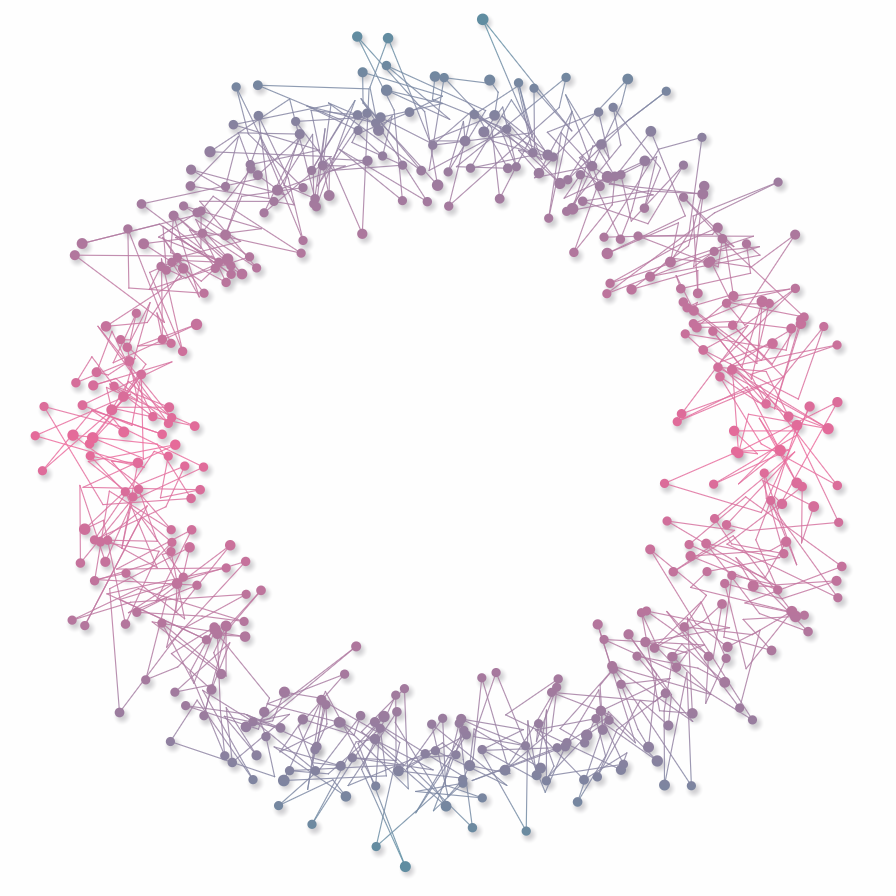
A WebGL 1 fragment shader for this background:

```glsl
precision highp float;
// A ring of scattered dots joined by one thin zigzag thread on near-white.
// Nodes sit at jittered polar positions; each pixel visits only the nodes
// of its own angular window. Colour runs pink to steel blue with height.

#define NODES 400.0
#define WINDOW 16
#define CENTER vec2(-0.003, 0.005)
#define RING_RADIUS 0.365
#define DOT_SPREAD 0.123
#define BEND_SPREAD 0.065
#define ANGLE_JITTER 0.17
#define LINE_HALF_WIDTH 0.00065
#define LINE_OPACITY 0.85
#define SHADOW_OFFSET vec2(0.003, -0.004)

uniform vec2 u_resolution;

const float TAU = 6.283185;
const vec3 PAPER = vec3(0.996);
const vec3 PINK = vec3(0.93, 0.43, 0.62);
const vec3 MAUVE = vec3(0.63, 0.50, 0.64);
const vec3 STEEL = vec3(0.39, 0.57, 0.65);
const vec3 SHADOW = vec3(0.55, 0.54, 0.57);

float hash(float n) {
  return fract(sin(n * 12.9898 + 4.137) * 4375.8545);
}

float signedHash(float n) {
  return hash(n) * 2.0 - 1.0;
}

// Jittered point on the ring; the seed separates dots from bare bends.
vec2 ringPoint(float index, float seed, float spread) {
  float id = mod(index, NODES) + seed;
  float angle = index * TAU / NODES + ANGLE_JITTER * signedHash(id);
  float offset = (signedHash(id + 0.31) + 0.5 * signedHash(id + 0.67)) / 1.5;
  return (RING_RADIUS + spread * offset) * vec2(cos(angle), sin(angle));
}

float segmentDistance(vec2 p, vec2 a, vec2 b) {
  vec2 ab = b - a;
  float t = clamp(dot(p - a, ab) / max(dot(ab, ab), 1e-6), 0.0, 1.0);
  return length(p - a - ab * t);
}

// Antialiased coverage of a signed distance.
float coverage(float d, float pixel) {
  return clamp(0.5 - d / pixel, 0.0, 1.0);
}

float lineCoverage(vec2 p, vec2 a, vec2 b, float pixel) {
  float d = segmentDistance(p, a, b);
  float outer = coverage(d - LINE_HALF_WIDTH, pixel);
  float inner = coverage(d + LINE_HALF_WIDTH, pixel);
  return LINE_OPACITY * (outer - inner);
}

// Vertical gradient, mirrored about the ring centre.
vec3 ringColor(float y) {
  float t = clamp(abs(y) / 0.46, 0.0, 1.0);
  vec3 low = mix(PINK, MAUVE, t / 0.65);
  vec3 high = mix(MAUVE, STEEL, (t - 0.65) / 0.35);
  return t < 0.65 ? low : high;
}

void main() {
  float pixel = 1.0 / min(u_resolution.x, u_resolution.y);
  vec2 p = (gl_FragCoord.xy - 0.5 * u_resolution) * pixel - CENTER;
  vec3 color = PAPER;
  float radius = length(p);

  if (radius > 0.21 && radius < 0.52) {
    float first = floor(atan(p.y, p.x) / TAU * NODES);
    float lineGap = 1.0;
    float shadowGap = 1.0;
    float dots = 0.0;
    vec2 node = ringPoint(first - float(WINDOW), 0.0, DOT_SPREAD);

    for (int k = -WINDOW; k <= WINDOW; k++) {
      float index = first + float(k);
      vec2 bend = ringPoint(index, 0.47, BEND_SPREAD);
      vec2 next = ringPoint(index + 1.0, 0.0, DOT_SPREAD);

      // Thread from this dot, through a bare bend, to the next dot
      lineGap *= 1.0 - lineCoverage(p, node, bend, pixel);
      lineGap *= 1.0 - lineCoverage(p, bend, next, pixel);

      // Dot and its soft shadow
      float size = 0.0051 + 0.0014 * pow(hash(mod(index, NODES) + 0.83), 3.0);
      float shade = length(p - node - SHADOW_OFFSET);
      shadowGap *= 1.0 - 0.4 * (1.0 - smoothstep(0.001, 0.011, shade));
      dots = max(dots, coverage(length(p - node) - size, pixel));
      node = next;
    }

    // Layers: shadows, thread, dots
    vec3 ink = ringColor(p.y);
    color = mix(color, SHADOW, 1.0 - shadowGap);
    color = mix(color, ink, 1.0 - lineGap);
    color = mix(color, ink * 0.97, dots);
  }
  gl_FragColor = vec4(color, 1.0);
}
```
